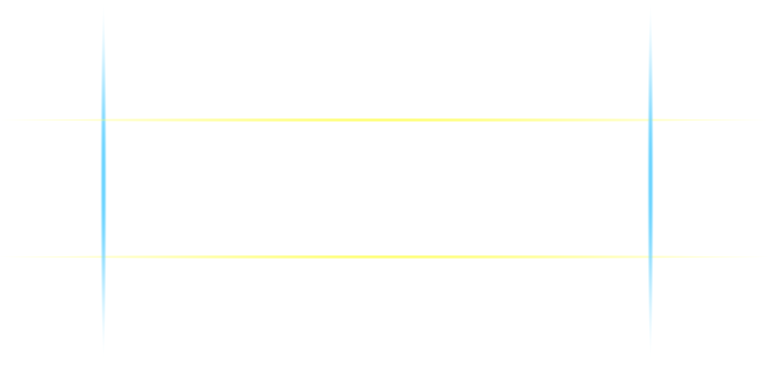
Write a WebGL 2 fragment shader that draws this background.

```glsl
#version 300 es
precision highp float;
// Two yellow horizontal and two blue vertical streaks of light, fading at the ends, on white.

uniform vec2 u_resolution;
out vec4 outColor;

// Elliptical glow: 1 at the center, falling to 0 at the given radii
float streak(vec2 p, vec2 center, vec2 radii) {
    return clamp(1.0 - length((p - center) / radii), 0.0, 1.0);
}

void main() {
    // Canvas height is one unit
    vec2 p = gl_FragCoord.xy / u_resolution.y;
    float width = u_resolution.x / u_resolution.y;
    vec3 yellow = vec3(1.0, 1.0, 0.36);
    vec3 blue = vec3(0.42, 0.83, 1.0);
    vec3 color = vec3(1.0);

    for (int i = 0; i < 2; i++) {
        float side = float(i);

        // Thin horizontal streak spanning the canvas
        vec2 rowCenter = vec2(0.5 * width, mix(0.331, 0.6875, side));
        float row = streak(p, rowCenter, vec2(0.51 * width, 0.0062));
        color = mix(color, yellow, row);

        // Wider vertical streak, tapered toward both ends
        vec2 columnCenter = vec2(mix(0.1348, 0.847, side) * width, 0.53);
        float column = streak(p, columnCenter, vec2(0.0095, 0.475));
        color = mix(color, blue, smoothstep(0.0, 0.9, column));
    }

    outColor = vec4(color, 1.0);
}
```
